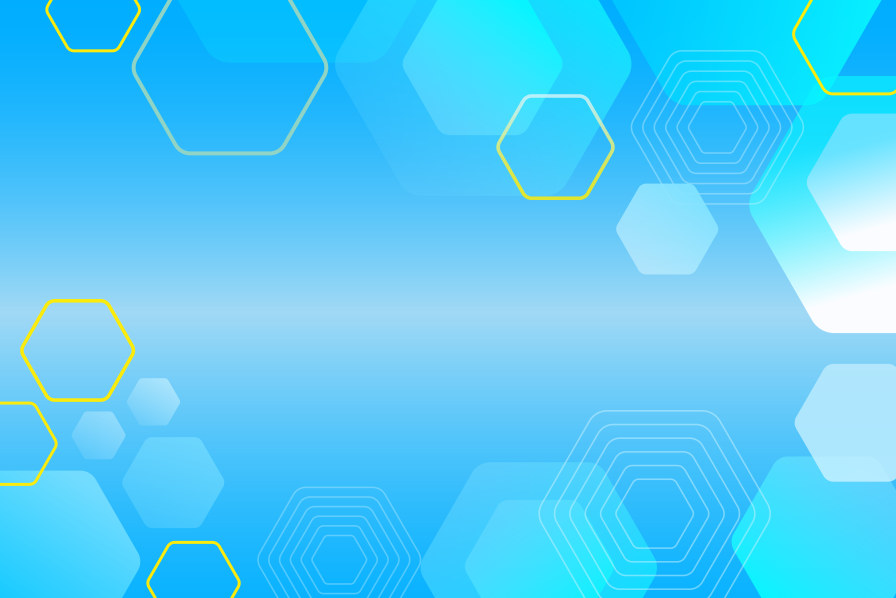
A WebGL 1 fragment shader for this background:

```glsl
precision highp float;
// Rounded translucent hexagons on a blue gradient with a pale horizontal band.
// Each is a signed distance shape: gradient panels, concentric hairline rings
// and yellow outlines are layered over the backdrop, in units of canvas height.

uniform vec2 u_resolution;

const vec3 DEEP_TOP = vec3(0.0, 0.68, 1.0);
const vec3 DEEP_BOTTOM = vec3(0.04, 0.70, 1.0);
const vec3 HAZE = vec3(0.63, 0.85, 0.96);
const vec3 AZURE = vec3(0.0, 0.80, 1.0);
const vec3 AQUA = vec3(0.03, 0.96, 1.0);
const vec3 SKY = vec3(0.50, 0.89, 1.0);
const vec3 FROST = vec3(0.80, 0.95, 1.0);
const vec3 WHITE = vec3(0.98, 0.99, 1.0);
const vec3 YELLOW = vec3(0.98, 0.92, 0.05);
const vec3 SAGE = vec3(0.56, 0.83, 0.77);

const float HORIZON = 0.478;   // height of the pale band
const float ROUNDING = 0.2;    // corner radius as a share of hexagon size
const float HAIRLINE = 0.0013; // half widths of the strokes
const float OUTLINE = 0.0025;
const int RINGS = 6;

// Gradient directions; longer vectors give steeper blends
const vec2 UP = vec2(0.0, 1.0);
const vec2 UP_RIGHT = vec2(0.6, 0.8);
const vec2 UP_LEFT = vec2(-0.6, 0.8);
const vec2 RIGHT = vec2(1.0, -0.2);
const vec2 STEEP = vec2(-0.45, 1.6);

float pixel;

// Distance to a flat-topped rounded hexagon; hex = centre and apothem
float hexDistance(vec2 p, vec3 hex) {
  const vec3 k = vec3(-0.8660254, 0.5, 0.5773503);
  float corner = hex.z * ROUNDING;
  float r = hex.z - corner;
  p = abs(p - hex.xy);
  p -= 2.0 * min(dot(k.xy, p), 0.0) * k.xy;
  p -= vec2(clamp(p.x, -k.z * r, k.z * r), r);
  return length(p) * sign(p.y) - corner;
}

float coverage(float d) {
  return clamp(0.5 - d / pixel, 0.0, 1.0);
}

// Filled hexagon blending two colours with alpha along a direction
void panel(inout vec3 col, vec2 p, vec3 hex, vec4 from, vec4 to, vec2 dir) {
  float t = clamp(0.5 + 0.5 * dot(p - hex.xy, dir) / hex.z, 0.0, 1.0);
  vec4 tint = mix(from, to, t);
  col = mix(col, tint.rgb, tint.a * coverage(hexDistance(p, hex)));
}

void outline(inout vec3 col, vec2 p, vec3 hex, vec3 tint, float halfWidth) {
  float d = abs(hexDistance(p, hex)) - halfWidth;
  col = mix(col, tint, coverage(d));
}

// Evenly spaced concentric hairlines
void rings(inout vec3 col, vec2 p, vec2 centre, float outer, float alpha) {
  for (int i = 0; i < RINGS; i++) {
    float size = outer * mix(1.0, 0.335, float(i) / float(RINGS - 1));
    float d = abs(hexDistance(p, vec3(centre, size))) - HAIRLINE;
    col = mix(col, FROST, alpha * coverage(d));
  }
}

vec3 backdrop(float y) {
  float above = clamp((y - HORIZON) / (1.0 - HORIZON), 0.0, 1.0);
  float below = clamp((HORIZON - y) / HORIZON, 0.0, 1.0);
  vec3 col = mix(HAZE, DEEP_TOP, 1.0 - pow(1.0 - above, 1.55));
  return mix(col, DEEP_BOTTOM, 1.0 - pow(1.0 - below, 1.25));
}

void main() {
  vec2 p = gl_FragCoord.xy / u_resolution * vec2(1.5, 1.0);
  pixel = 1.0 / u_resolution.y;
  vec3 col = backdrop(p.y);

  // Upper panels
  panel(col, p, vec3(0.498, 1.137, 0.242), vec4(AQUA, 0.22), vec4(AQUA, 0.22), UP);
  panel(col, p, vec3(0.809, 0.893, 0.2207), vec4(SKY, 0.12), vec4(AQUA, 0.8), UP_RIGHT);
  panel(col, p, vec3(0.808, 0.893, 0.119), vec4(SKY, 0.4), vec4(AQUA, 1.0), UP_RIGHT);
  panel(col, p, vec3(1.25, 1.039, 0.215), vec4(AZURE, 0.75), vec4(AQUA, 0.9), RIGHT);
  panel(col, p, vec3(1.496, 0.658, 0.215), vec4(WHITE, 1.0), vec4(AQUA, 0.65), STEEP);
  panel(col, p, vec3(1.48, 0.695, 0.115), vec4(WHITE, 1.0), vec4(SKY, 0.75), STEEP);
  rings(col, p, vec2(1.201, 0.787), 0.128, 0.4);
  panel(col, p, vec3(1.117, 0.617, 0.076), vec4(FROST, 0.6), vec4(SKY, 0.95), UP_RIGHT);

  // Lower panels
  panel(col, p, vec3(1.385, 0.094, 0.1426), vec4(AQUA, 1.0), vec4(SKY, 0.5), UP_RIGHT);
  panel(col, p, vec3(1.441, 0.293, 0.0985), vec4(FROST, 0.8), vec4(FROST, 0.65), UP);
  panel(col, p, vec3(0.902, 0.051, 0.176), vec4(AQUA, 0.7), vec4(SKY, 0.35), UP_LEFT);
  panel(col, p, vec3(0.903, 0.053, 0.111), vec4(AQUA, 0.9), vec4(SKY, 0.35), UP_LEFT);
  rings(col, p, vec2(1.096, 0.141), 0.172, 0.5);
  rings(col, p, vec2(0.568, 0.064), 0.121, 0.35);
  panel(col, p, vec3(0.064, 0.061, 0.152), vec4(AZURE, 0.8), vec4(SKY, 0.8), UP_RIGHT);
  panel(col, p, vec3(0.29, 0.193, 0.076), vec4(SKY, 0.3), vec4(SKY, 0.55), UP_RIGHT);
  panel(col, p, vec3(0.257, 0.328, 0.0395), vec4(FROST, 0.15), vec4(FROST, 0.6), UP_RIGHT);
  panel(col, p, vec3(0.165, 0.272, 0.04), vec4(FROST, 0.15), vec4(FROST, 0.45), UP_RIGHT);

  // Outlines
  outline(col, p, vec3(0.385, 0.887, 0.1435), SAGE, 0.0033);
  vec3 fading = mix(YELLOW, FROST, smoothstep(0.67, 0.86, p.y));
  outline(col, p, vec3(0.93, 0.754, 0.0855), mix(col, fading, 0.85), 0.003);
  outline(col, p, vec3(0.156, 0.984, 0.069), YELLOW, OUTLINE);
  outline(col, p, vec3(1.441, 0.943, 0.1), YELLOW, OUTLINE);
  outline(col, p, vec3(0.13, 0.414, 0.083), YELLOW, 0.003);
  outline(col, p, vec3(0.0176, 0.258, 0.068), YELLOW, OUTLINE);
  outline(col, p, vec3(0.324, 0.025, 0.068), YELLOW, OUTLINE);

  gl_FragColor = vec4(col, 1.0);
}
```
